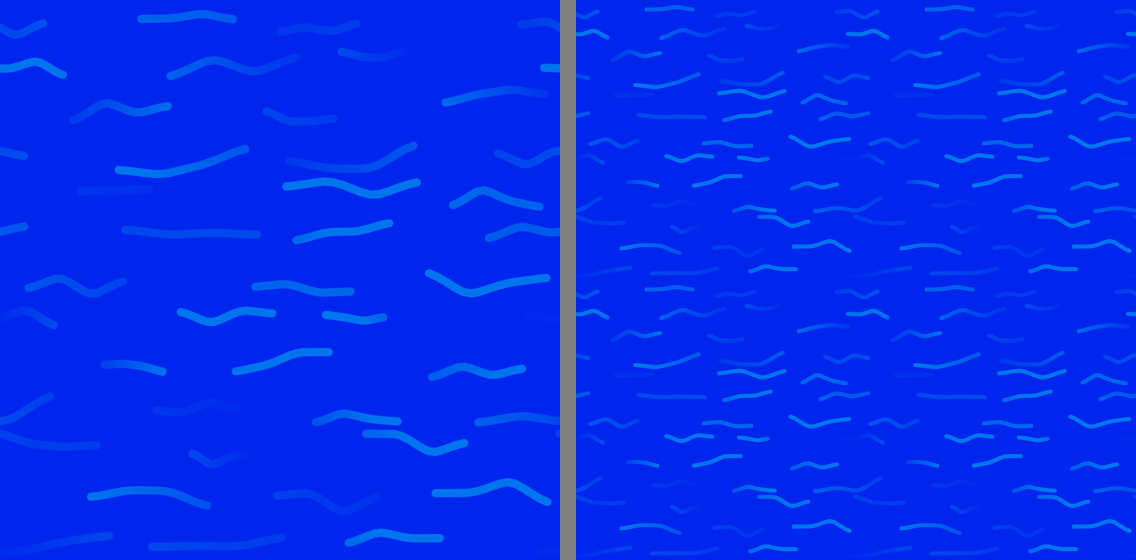
Left: one tile. Right: repeated 2 by 2.
A Shadertoy shader for this texture:

```glsl
// Scattered light-blue ripple strokes on a flat deep-blue sea.
// Each cell of a wrapping, row-shifted grid holds one wavy round-capped stroke
// whose opacity fades along its length; neighbouring cells are blended together.

const vec3 SEA = vec3(0.0, 0.15, 0.93);
const vec3 RIPPLE = vec3(0.0, 0.46, 0.93);
const ivec2 GRID = ivec2(3, 13);
const int SEGMENTS = 14;
const float RADIUS = 0.0073;

// Integer hash of a cell and a salt, from 0 to 1
float hash(ivec2 cell, int salt) {
    uint h = uint(cell.x) * 374761393u + uint(cell.y) * 668265263u + uint(salt) * 974634777u;
    h = (h ^ (h >> 15)) * 2246822519u;
    h = (h ^ (h >> 13)) * 3266489917u;
    return float((h ^ (h >> 16)) & 65535u) / 65535.0;
}

float signedHash(ivec2 cell, int salt) {
    return 2.0 * hash(cell, salt) - 1.0;
}

ivec2 wrapCell(ivec2 cell) {
    return (cell + 4 * GRID) % GRID;
}

// Sideways shift of a row, in cells
float rowShift(int row) {
    return 0.47 * float(row) + 0.3 * hash(ivec2(7, row), 11);
}

// Height of a soft stepped wave through four knots, t from 0 to 1
float waveHeight(vec4 knots, float t) {
    float s = 3.0 * t;
    return knots.x
        + (knots.y - knots.x) * smoothstep(-0.2, 1.2, s)
        + (knots.z - knots.y) * smoothstep(0.8, 2.2, s)
        + (knots.w - knots.z) * smoothstep(1.8, 3.2, s);
}

// Distance to the wave in x, position along it from 0 to 1 in y
vec2 waveDistance(vec2 p, float span, vec4 knots) {
    vec2 nearest = vec2(1e3, 0.0);
    vec2 a = vec2(-0.5 * span, waveHeight(knots, 0.0));
    for (int i = 1; i <= SEGMENTS; i++) {
        float t = float(i) / float(SEGMENTS);
        vec2 b = vec2((t - 0.5) * span, waveHeight(knots, t));
        vec2 ab = b - a;
        float along = clamp(dot(p - a, ab) / dot(ab, ab), 0.0, 1.0);
        float d = length(p - a - along * ab);
        if (d < nearest.x) nearest = vec2(d, t + (along - 1.0) / float(SEGMENTS));
        a = b;
    }
    return nearest;
}

// Opacity of one cell's stroke; p is measured from the cell centre
float strokeOpacity(vec2 p, ivec2 cell, float edge) {
    vec2 jitter = vec2(signedHash(cell, 1), signedHash(cell, 2));
    p -= jitter * vec2(0.06, 0.019);
    float span = mix(0.095, 0.24, hash(cell, 3));
    if (abs(p.x) > 0.5 * span + 0.02 || abs(p.y) > 0.05) return 0.0;

    vec4 knots = vec4(signedHash(cell, 4), signedHash(cell, 5),
                      signedHash(cell, 6), signedHash(cell, 7));
    vec2 wave = waveDistance(p, span, knots * span * 0.12);
    float strength = 0.12 + 1.4 * hash(cell, 8);
    float fade = 0.7 * signedHash(cell, 9);
    float opacity = clamp(strength + fade * (wave.y - 0.5), 0.04, 1.0);
    return opacity * (1.0 - smoothstep(-edge, edge, wave.x - RADIUS));
}

void mainImage(out vec4 fragColor, in vec2 fragCoord) {
    vec2 uv = fragCoord / iResolution.xy;
    float edge = 0.8 / min(iResolution.x, iResolution.y);
    vec2 cellSize = 1.0 / vec2(GRID);
    int row = int(floor(uv.y * float(GRID.y)));
    vec3 color = SEA;

    // Blend the strokes of the surrounding cells
    for (int dy = -1; dy <= 1; dy++) {
        float shift = rowShift(wrapCell(ivec2(0, row + dy)).y);
        vec2 grid = vec2(uv.x * float(GRID.x) + shift, uv.y * float(GRID.y));
        int column = int(floor(grid.x));
        for (int dx = -1; dx <= 1; dx++) {
            ivec2 cell = ivec2(column + dx, row + dy);
            vec2 p = (grid - vec2(cell) - 0.5) * cellSize;
            color = mix(color, RIPPLE, strokeOpacity(p, wrapCell(cell), edge));
        }
    }
    fragColor = vec4(color, 1.0);
}
```
